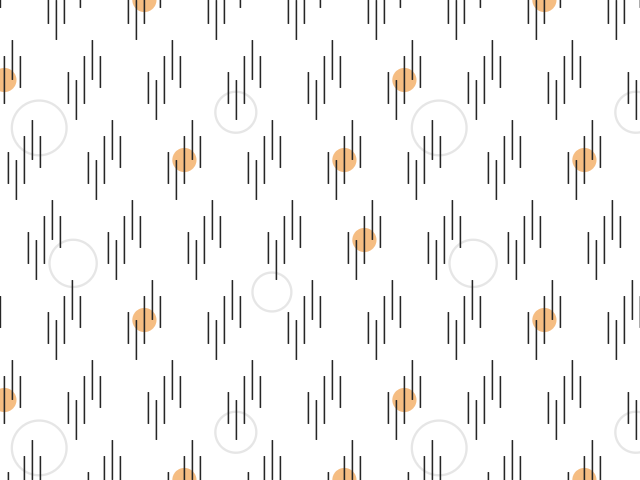
Write a WebGL 2 fragment shader that draws this pattern.

```glsl
#version 300 es
precision highp float;

uniform vec2 u_resolution;
out vec4 fragColor;

const float ROWS = 6.0;             // motif rows over the canvas height
const vec2 TILE = vec2(5.0, 4.0);   // repeat of discs and rings, in cells
const float ROW_SHIFT = 0.25;       // sideways step of each row
const float ROW_START = 0.805;
const float LINE_STEP = 0.1;
const float LINE_HALF_WIDTH = 0.0098;
const float DISC_RADIUS = 0.151;
const float RING_HALF_WIDTH = 0.0146;

const vec3 PAPER = vec3(1.0);
const vec3 INK = vec3(0.15);
const vec3 ORANGE = vec3(0.96, 0.74, 0.51);
const vec3 PALE_GRAY = vec3(0.9);

// Vertical centre of each of the five lines
const float LINE_CENTER[5] = float[5](0.1, 0.25, 0.0, -0.25, -0.1);

// Disc centres within one tile
const vec2 DISCS[5] = vec2[5](
    vec2(1.805, 0.0), vec2(0.055, 1.0), vec2(2.305, 2.0),
    vec2(4.305, 2.0), vec2(4.555, 3.0));

// Ring centre and radius within one tile
const vec3 RINGS[4] = vec3[4](
    vec3(0.490, 1.599, 0.342), vec3(2.948, 1.403, 0.256),
    vec3(0.914, 3.292, 0.295), vec3(3.399, 3.650, 0.243));

// Shortest offset from a centre on the repeating tile
vec2 wrapOffset(vec2 p, vec2 center, vec2 tile) {
    return mod(p - center + 0.5 * tile, tile) - 0.5 * tile;
}

float coverage(float dist, float pixel) {
    return clamp(0.5 - dist / pixel, 0.0, 1.0);
}

float verticalLine(vec2 p, float halfLength, float halfWidth) {
    p.y -= clamp(p.y, halfWidth - halfLength, halfLength - halfWidth);
    return length(p) - halfWidth;
}

// Five staggered lines, longest in the middle
float lineCluster(vec2 p) {
    float dist = 1e3;
    for (int i = 0; i < 5; i++) {
        float column = float(i) - 2.0;
        vec2 offset = p - vec2(column * LINE_STEP, LINE_CENTER[i]);
        float halfLength = 0.3 - 0.05 * abs(column);
        dist = min(dist, verticalLine(offset, halfLength, LINE_HALF_WIDTH));
    }
    return dist;
}

float discField(vec2 p, vec2 tile) {
    float dist = 1e3;
    for (int i = 0; i < 5; i++) {
        dist = min(dist, length(wrapOffset(p, DISCS[i], tile)) - DISC_RADIUS);
    }
    return dist;
}

float ringField(vec2 p, vec2 tile) {
    float dist = 1e3;
    for (int i = 0; i < 4; i++) {
        float radial = length(wrapOffset(p, RINGS[i].xy, tile)) - RINGS[i].z;
        dist = min(dist, abs(radial) - RING_HALF_WIDTH);
    }
    return dist;
}

void main() {
    // Cell units, with y running down from the top edge
    float pixel = ROWS / u_resolution.y;
    vec2 p = vec2(gl_FragCoord.x, u_resolution.y - gl_FragCoord.y) * pixel;

    // Local position in the sheared grid of line clusters
    float row = floor(p.y + 0.5);
    float across = fract(p.x - ROW_START - ROW_SHIFT * row + 0.5) - 0.5;
    vec2 local = vec2(across, p.y - row);

    // Layers from back to front
    vec3 color = mix(PAPER, PALE_GRAY, coverage(ringField(p, TILE), pixel));
    color = mix(color, ORANGE, coverage(discField(p, TILE), pixel));
    color = mix(color, INK, coverage(lineCluster(local), pixel));
    fragColor = vec4(color, 1.0);
}
```
